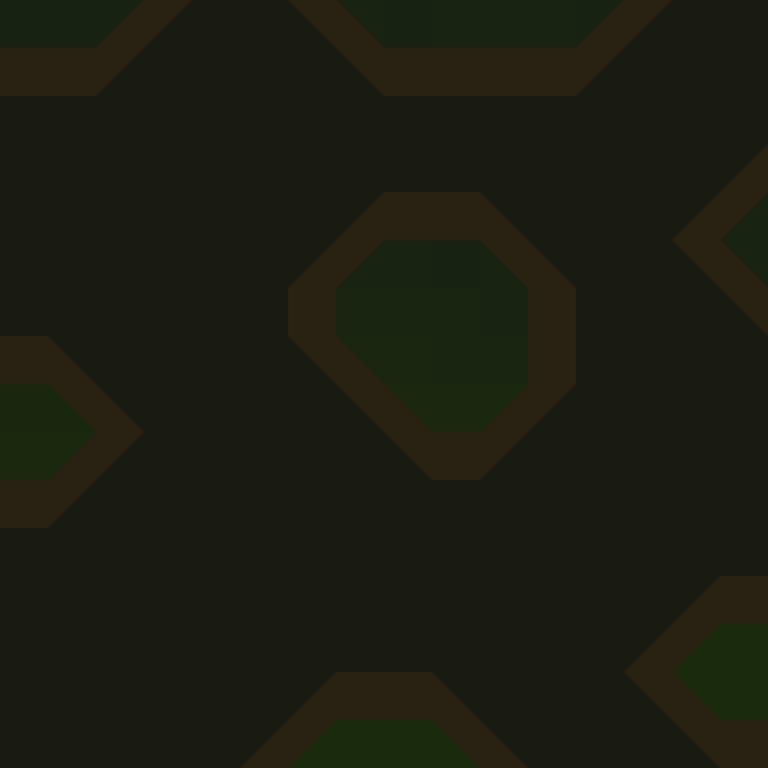
Give the GLSL for this pattern, as a three.js fragment shader.

```glsl
// Dark ground with scattered angular islands: a brown rim around a green core.
// Each lattice cell holds one octagon whose corners snap to a 16 by 16 grid;
// rim and core are two level sets of the same stepped distance.
varying vec2 vUv;

const float GRID = 16.0;       // units across the canvas
const float PITCH = 8.0;       // lattice spacing of the islands
const float RIM = 1.0;         // rim width in units
const float EDGE = 0.02;       // half width of the edge smoothing
const vec3 GROUND = vec3(0.098, 0.102, 0.070);
const vec3 EARTH = vec3(0.161, 0.129, 0.068);
const vec3 MOSS_DARK = vec3(0.095, 0.135, 0.071);
const vec3 MOSS_BRIGHT = vec3(0.102, 0.166, 0.052);

// Evenly spread pseudo-random value: two slopes and an offset
float spread(vec2 cell, vec3 k) {
  return fract(dot(cell, k.xy) + k.z);
}

float hash(vec2 p) {
  return fract(sin(dot(p, vec2(127.1, 311.7))) * 4375.85);
}

// Box with 45 degree corner cuts, a different cut in each quadrant
float octagon(vec2 p, vec2 halfSize, float cut) {
  vec2 a = abs(p);
  float limit = max(max(halfSize.x, halfSize.y), halfSize.x + halfSize.y - cut);
  vec2 box = a - halfSize;
  return max(max(box.x, box.y), a.x + a.y - limit);
}

// Distance to the island that belongs to one lattice cell
float island(vec2 p, vec2 cell) {
  vec2 jitter = vec2(spread(cell, vec3(0.25, 0.17, 0.55)),
                     spread(cell, vec3(0.30, 0.10, 0.55)));
  vec2 center = 9.0 + PITCH * cell + floor(6.0 * jitter) - 3.0;
  vec2 size = vec2(spread(cell, vec3(0.60, 0.25, 0.30)),
                   spread(cell, vec3(0.58, 0.15, 0.62)));
  vec2 halfSize = vec2(3.0, 2.0) + floor(2.0 * size);
  vec2 local = p - center;
  vec2 side = 2.0 * step(0.0, local) - 1.0;
  float cut = 2.0 + step(0.66, spread(cell + 0.25 * side, vec3(0.4, 0.6, 0.06)));
  return octagon(local, halfSize, cut);
}

// Union of the islands around a point
float islands(vec2 p) {
  vec2 home = floor((p - 9.0) / PITCH + 0.5);
  float d = 100.0;
  for (int y = -1; y <= 1; y++) {
    for (int x = -1; x <= 1; x++) {
      d = min(d, island(p, home + vec2(float(x), float(y))));
    }
  }
  return d;
}

// Green that brightens downward, with a faint change from tile to tile
vec3 moss(vec2 tile) {
  float light = 1.0 - smoothstep(4.0, 11.0, tile.y);
  light += 0.2 * (hash(tile) - 0.5);
  return mix(MOSS_DARK, MOSS_BRIGHT, clamp(light, 0.0, 1.0));
}

float inside(float d) {
  return 1.0 - smoothstep(-EDGE, EDGE, d);
}

void main() {
  vec2 p = vUv * GRID;
  float d = islands(p);
  vec3 color = mix(GROUND, EARTH, inside(d));
  color = mix(color, moss(floor(p)), inside(d + RIM));
  gl_FragColor = vec4(color, 1.0);
}
```
